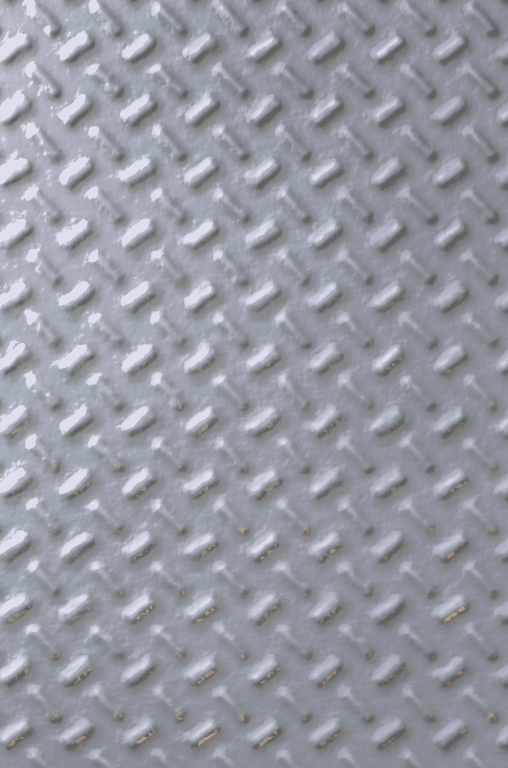
Write a Shadertoy shader that draws this texture.

```glsl
// Painted steel tread plate: alternating diagonal lugs, pebbled grey gloss, worn golden edges.

const float ROWS = 12.33;                       // repeats down the canvas
const vec2 RISING_ORIGIN = vec2(0.25, 0.56);    // centre of a "/" lug, in cells
const vec2 FALLING_ORIGIN = vec2(0.73, 1.03);   // centre of a falling lug, in cells
const float RISING_ANGLE = 0.66;
const float FALLING_ANGLE = -0.80;
const vec2 RISING_SIZE = vec2(0.25, 0.085);     // half length, half width
const vec2 FALLING_SIZE = vec2(0.27, 0.05);
const float LUG_HEIGHT = 0.10;
const float FOOT_HEIGHT = 0.045;                // broad swelling around each lug
const float PEBBLE_HEIGHT = 0.042;
const float PEBBLE_FREQ = 7.0;
const vec2 SHADOW_SHIFT = vec2(-0.07, 0.10);

const vec3 DARK = vec3(0.36, 0.355, 0.36);
const vec3 STEEL = vec3(0.52, 0.54, 0.58);
const vec3 PALE = vec3(0.67, 0.69, 0.75);
const vec3 GLOSS = vec3(0.87, 0.87, 0.93);
const vec3 GOLD = vec3(0.74, 0.67, 0.53);

float hash(vec2 p) {
    return fract(sin(dot(p, vec2(127.1, 311.7))) * 43758.5453);
}

float noise(vec2 p) {
    vec2 i = floor(p), f = fract(p);
    f = f * f * (3.0 - 2.0 * f);
    return mix(mix(hash(i), hash(i + vec2(1, 0)), f.x),
               mix(hash(i + vec2(0, 1)), hash(i + vec2(1, 1)), f.x), f.y);
}

float fbm(vec2 p) {
    float sum = 0.0, amp = 0.5;
    for (int i = 0; i < 3; i++) {
        sum += amp * noise(p);
        p = mat2(1.6, 1.2, -1.2, 1.6) * p + 7.3;
        amp *= 0.5;
    }
    return sum;
}

// Position along (x) and across (y) the nearest lug of one family
vec2 toLug(vec2 p, vec2 origin, float angle) {
    vec2 q = p - origin + 0.5;
    angle += 0.12 * (hash(floor(q)) - 0.5);
    q = fract(q) - 0.5;
    float c = cos(angle), s = sin(angle);
    return vec2(c * q.x + s * q.y, c * q.y - s * q.x);
}

float roundedBox(vec2 q, vec2 size, float radius) {
    vec2 d = abs(q) - size + radius;
    return length(max(d, 0.0)) + min(max(d.x, d.y), 0.0) - radius;
}

float risingDist(vec2 p) {
    return roundedBox(toLug(p, RISING_ORIGIN, RISING_ANGLE), RISING_SIZE, 0.07);
}

float fallingDist(vec2 p) {
    return roundedBox(toLug(p, FALLING_ORIGIN, FALLING_ANGLE), FALLING_SIZE, 0.05);
}

float plateHeight(vec2 p) {
    vec2 ragged = p + 0.05 * (vec2(noise(p * 6.0), noise(p * 6.0 + 31.0)) - 0.5);
    float rising = risingDist(ragged), falling = fallingDist(ragged);
    float lugs = smoothstep(0.08, -0.08, rising) + 0.8 * smoothstep(0.11, -0.06, falling);
    float feet = smoothstep(0.24, -0.06, rising) + smoothstep(0.22, -0.06, falling);
    return LUG_HEIGHT * lugs + FOOT_HEIGHT * feet + PEBBLE_HEIGHT * fbm(p * PEBBLE_FREQ);
}

vec3 paintRamp(float tone) {
    vec3 c = mix(DARK, STEEL, smoothstep(0.27, 0.53, tone));
    c = mix(c, PALE, smoothstep(0.50, 0.71, tone));
    return mix(c, GLOSS, smoothstep(0.68, 0.90, tone));
}

void mainImage(out vec4 fragColor, in vec2 fragCoord) {
    vec2 uv = fragCoord / iResolution.xy;
    vec2 p = fragCoord / iResolution.y * ROWS;

    // Surface slope
    vec2 e = vec2(0.025, 0.0);
    float h = plateHeight(p);
    vec2 slope = vec2(plateHeight(p + e.xy) - h, plateHeight(p + e.yx) - h) / e.x;

    // Sky light from the upper left, strongest on the left and near the top
    float glow = exp(-2.0 * uv.x) * smoothstep(-0.35, 0.8, uv.y);
    vec2 lightDir = normalize(mix(vec2(-0.55, 0.83), vec2(-0.85, 0.5), uv.y));
    float lit = -dot(slope, lightDir);
    float tone = 0.535 + 0.20 * glow + 0.10 * (fbm(p * 0.45) - 0.45);
    tone += lit * (0.13 + 0.10 * glow);
    tone += 0.25 * glow * smoothstep(0.10, 0.45, lit);

    // Lug tops, the bright upper ends of falling lugs, soft shadow at the feet
    float rising = risingDist(p), falling = fallingDist(p);
    vec2 a = toLug(p, RISING_ORIGIN, RISING_ANGLE);
    vec2 b = toLug(p, FALLING_ORIGIN, FALLING_ANGLE);
    float lugTone = hash(floor(p - RISING_ORIGIN + 0.5) + 3.7);
    tone += smoothstep(0.03, -0.07, rising) * (0.05 + 0.09 * lugTone);
    tone += 0.10 * smoothstep(0.06, -0.05, falling) * smoothstep(0.15, -0.25, b.x);
    vec2 shifted = p + SHADOW_SHIFT;
    float shade = smoothstep(0.20, -0.08, min(risingDist(shifted), fallingDist(shifted)));
    shade *= smoothstep(-0.07, 0.06, min(rising, falling));
    float halo = smoothstep(0.20, 0.0, min(rising, falling)) * smoothstep(-0.06, 0.04, min(rising, falling));
    tone -= 0.10 * shade + 0.08 * halo * smoothstep(0.4, 1.0, uv.y);
    tone = max(tone, 0.33);

    // Bare warm grey in the shadows
    vec3 color = paintRamp(tone);
    color = mix(color, vec3(1.02, 1.0, 0.99) * color.g, 0.65 * shade);

    // Worn specks on the lower right edges, more of them toward the bottom
    float rim = smoothstep(0.05, 0.01, abs(a.y + RISING_SIZE.y + 0.02)) * smoothstep(0.27, 0.14, abs(a.x));
    float tip = smoothstep(0.10, 0.02, length(b - vec2(FALLING_SIZE.x, -0.02)));
    float wear = smoothstep(0.95, 0.2, uv.y) * (0.35 + 0.65 * lugTone);
    float specks = smoothstep(0.70, 0.35, noise(p * 19.0) + 0.35 * (1.0 - wear));
    color = mix(color, GOLD, 0.85 * specks * wear * max(rim, 0.8 * tip));
    fragColor = vec4(color, 1.0);
}
```
